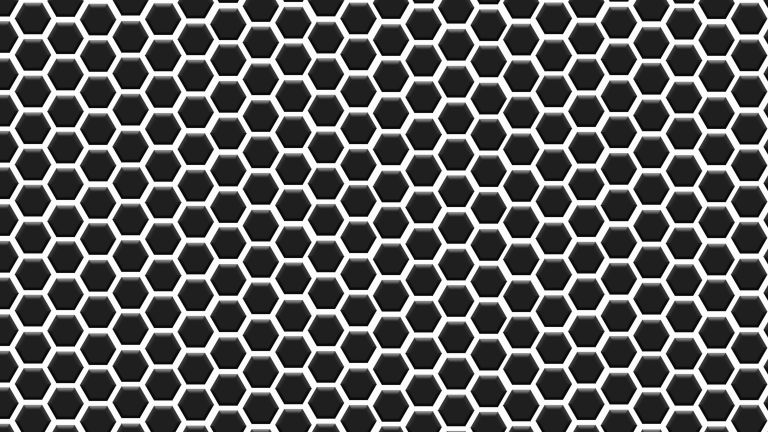
Write a WebGL 1 fragment shader that draws this pattern.

```glsl
precision highp float;
// Staggered columns of dark bevelled hexagons on a white ground.

uniform vec2 u_resolution;

const vec2 PITCH = vec2(0.07535, 0.0847);    // column and row spacing, canvas height = 1
const vec2 FIRST = vec2(0.0764, 0.0431);     // centre of the first cell, from the top left
const float INRADIUS = 0.0366;
const float BEVEL = 0.0125;
const vec3 GROUND = vec3(0.99);
const vec3 FACE = vec3(0.12);

float hash(vec2 p) {
    return fract(sin(dot(p, vec2(127.1, 311.7))) * 43758.5453);
}

// Signed distance to a hexagon with flat top and bottom sides.
float hexDistance(vec2 p, float radius) {
    p = abs(p);
    return max(p.y, dot(p, vec2(0.866, 0.5))) - radius;
}

// Slow vertical wander of the columns, with a little unevenness.
float columnShift(float column) {
    float envelope = sin(3.14159 * clamp(column / 26.0, 0.0, 1.0));
    float wave = 1.0 + cos(6.28318 * column / 6.5);
    return 0.0093 * envelope * wave + 0.003 * (hash(vec2(column, 3.0)) - 0.5);
}

// Offset from the nearest cell centre in one column; y points down.
vec2 cellOffset(vec2 p, float column) {
    float stagger = 0.5 * mod(column, 2.0) * PITCH.y;
    vec2 q = p - FIRST - vec2(column * PITCH.x, stagger + columnShift(column));
    float row = floor(q.y / PITCH.y + 0.5);
    q.y -= row * PITCH.y;
    q.y += 0.002 * (hash(vec2(column, row)) - 0.5);
    return q;
}

// Face with a bright top bevel, dim upper flanks and dark lower edges.
vec3 hexShade(vec2 q, float depth) {
    vec2 a = abs(q);
    float flank = dot(a, vec2(0.866, 0.5));
    float flat_ = smoothstep(-0.002, 0.002, a.y - flank);
    float up = -sign(q.y) * mix(0.5, 1.0, flat_);
    float glow = 1.0 - smoothstep(0.0, BEVEL, depth);
    float shadow = 1.0 - smoothstep(0.003, 0.009, depth);
    float lower = smoothstep(-0.004, 0.010, q.y);
    float highlight = 0.42 * max(up, 0.0) * max(up, 0.0) * glow;
    return FACE + highlight * (1.0 - lower) - 0.085 * shadow * lower;
}

void main() {
    vec2 p = gl_FragCoord.xy / u_resolution.y;
    p.y = 1.0 - p.y;
    float pixel = 1.0 / u_resolution.y;

    // Find the closest hexagon among the neighbouring columns.
    float middle = floor((p.x - FIRST.x) / PITCH.x + 0.5);
    float nearest = 1.0;
    vec2 local = vec2(0.0);
    for (int i = -1; i <= 1; i++) {
        vec2 q = cellOffset(p, middle + float(i));
        float d = hexDistance(q, INRADIUS);
        if (d < nearest) {
            nearest = d;
            local = q;
        }
    }

    float inside = 1.0 - smoothstep(-0.7 * pixel, 0.7 * pixel, nearest);
    vec3 color = mix(GROUND, hexShade(local, max(-nearest, 0.0)), inside);
    gl_FragColor = vec4(color, 1.0);
}
```
